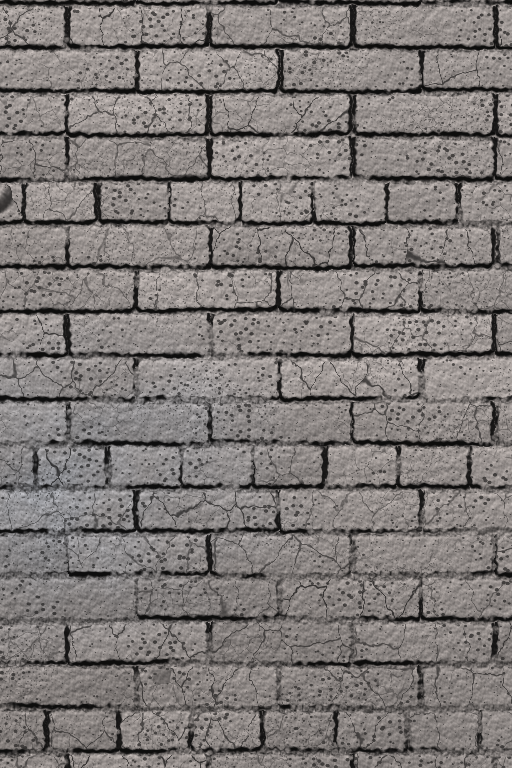
This texture is drawn by a Shadertoy shader. Its source:

```glsl
// Weathered grey painted brick wall with header courses, dark open joints, pits and cracks.

const float COURSES = 17.45; // courses over the canvas height

vec2 hash2(vec2 p) {
    vec3 a = fract(p.xyx * vec3(.1031, .1030, .0973));
    a += dot(a, a.yzx + 33.33);
    return fract((a.xx + a.yz) * a.zy);
}

// Cellular noise: x = distance to nearest point, y = gap to the second nearest
vec2 cells(vec2 p) {
    vec2 base = floor(p), f = p - base;
    float first = 9., second = 9.;
    for (int j = -1; j <= 1; j++)
    for (int i = -1; i <= 1; i++) {
        vec2 o = vec2(i, j);
        float d = length(o + hash2(base + o) - f);
        second = min(second, max(first, d));
        first = min(first, d);
    }
    return vec2(first, second - first);
}

// Layered sines, roughly -1 to 1
float waves(vec2 p) {
    float sum = 0., amp = .5;
    for (int i = 0; i < 4; i++) {
        sum += amp * sin(p.x + 1.7 * sin(p.y * .8 + float(i))) * cos(p.y * 1.1 + sin(p.x * .7));
        p = mat2(1.5, 1.2, -1.2, 1.5) * p + 3.1;
        amp *= .6;
    }
    return sum;
}

float hollows(vec2 p) {
    return .45 * cells(p * 3.7).x + .32 * cells(p * 8.3 + 4.).x + .2 * cells(p * 17. + 9.).x;
}

float box(vec2 p, vec2 halfSize, float r) {
    vec2 d = abs(p) - halfSize + r;
    return length(max(d, 0.)) + min(max(d.x, d.y), 0.) - r;
}

void mainImage(out vec4 fragColor, in vec2 fragCoord) {
    // One unit is one course; y runs downwards
    vec2 q = vec2(fragCoord.x, iResolution.y - fragCoord.y) / iResolution.y * COURSES;
    float down = q.y / COURSES, aa = COURSES / iResolution.y;
    float blotch = waves(q * .9);
    vec2 fine = cells(q * 6.);
    vec2 w = q + .03 * vec2(waves(q * 2.1), waves(q.yx * 1.9 + 5.)) + .07 * (fine.x - .42);

    // Bond: every sixth course is headers, the others alternate by half a brick
    float y = w.y - .14, row = floor(y), block = floor((row + 1.) / 6.);
    bool header = mod(row, 6.) == 4.;
    float len = header ? 1.64 : 3.24;
    float shift = header ? .57 + .25 * block : 1.53;
    if (!header && row != 3. && mod(row + block, 2.) > .5) shift += 1.57;
    float u = (w.x - shift) / len;
    vec2 id = vec2(floor(u), row), rnd = hash2(id + 17.), rnd2 = hash2(id + 71.);

    // Brick outline, slightly tilted and varied in size
    vec2 local = vec2((fract(u) - .5) * len, y - row - .46);
    local.y += (rnd.x - .5) * .03 * local.x;
    local.x += (rnd2.x - .5) * .05;
    vec2 halfSize = vec2(len * .5 - .055 - .035 * rnd.y, .39 + .035 * rnd2.y);
    float d = box(local, halfSize, .06);
    float brick = smoothstep(aa, -aa, d - .01);

    // Relief lit from above
    float light = hollows(q - vec2(.02, .05)) - hollows(q);

    // Paint tones
    float tone = .585 + .07 * (rnd.x - .5) + .035 * blotch - .07 * smoothstep(.35, 1., down);
    tone += .025 * smoothstep(.1, -.25, local.y);
    float face = tone + .42 * light;
    float mortar = tone - .06 + .75 * light - .22 * smoothstep(.3, .05, fine.y) * (.5 + .5 * blotch);

    // Open joints: shadow beneath each brick and between its ends
    float beneath = smoothstep(-.06, .03, local.y - halfSize.y + .03);
    float ends = smoothstep(-.03, .03, abs(local.x) - halfSize.x);
    float patchy = waves(q * vec2(1.1, 2.3) + 8.) + .5 * (rnd2.x - .5) + .5 * (fine.x - .4);
    float open = smoothstep(-.15, .2, patchy + mix(.5, -.12, smoothstep(.1, .85, down)));
    float shadow = smoothstep(.13, .07, d) * max(beneath, ends * .9) * (.2 + .8 * open);
    mortar = mix(mortar, .05, shadow);
    face -= .16 * smoothstep(-.06, .01, d) * beneath * open;
    face += .05 * smoothstep(-.09, -.02, d) * step(local.y, -.25);
    float value = mix(mortar, face, brick);

    // Cracks differ from brick to brick, mostly upright
    vec2 bend = .12 * vec2(waves(q * 4.), waves(q * 3.3 + 2.));
    float gap = cells((q + bend) * vec2(1.15, .75) + id * 7.3).y;
    float crack = smoothstep(.015 + aa, .005, gap) * step(.4, rnd2.x) * (.45 + .55 * rnd.y);
    float hair = smoothstep(.05 + aa, .01, cells((q + bend) * 2.6 + id * 3.1).y);
    crack = max(crack, .4 * hair * smoothstep(.0, .4, waves(q * 1.3 + 20.)));

    // Pits and flaked spots, denser in some areas
    float size = .03 + .17 * smoothstep(-.25, .6, waves(q * 1.6 + 13.));
    float pit = smoothstep(size + .08, size - .04, cells(q * vec2(4.6, 5.6) + 31.).x);
    pit = max(pit, .6 * smoothstep(.23, .08, cells(q * 9.5 + 2.).x) * smoothstep(-.1, .5, blotch));
    value = mix(value, .13, brick * max(.85 * crack, .7 * pit));

    // Warm grey, with a faint cool stain low on the left
    float stain = smoothstep(5., 0., length((q - vec2(1.5, 11.)) * vec2(.7, 1.)));
    vec3 tint = mix(vec3(1.03, .985, .965), vec3(.95, .98, 1.03), stain * (.55 + .4 * blotch));
    vec3 color = max(value, .05) * tint;
    fragColor = vec4(clamp(color, 0., 1.), 1.);
}
```
